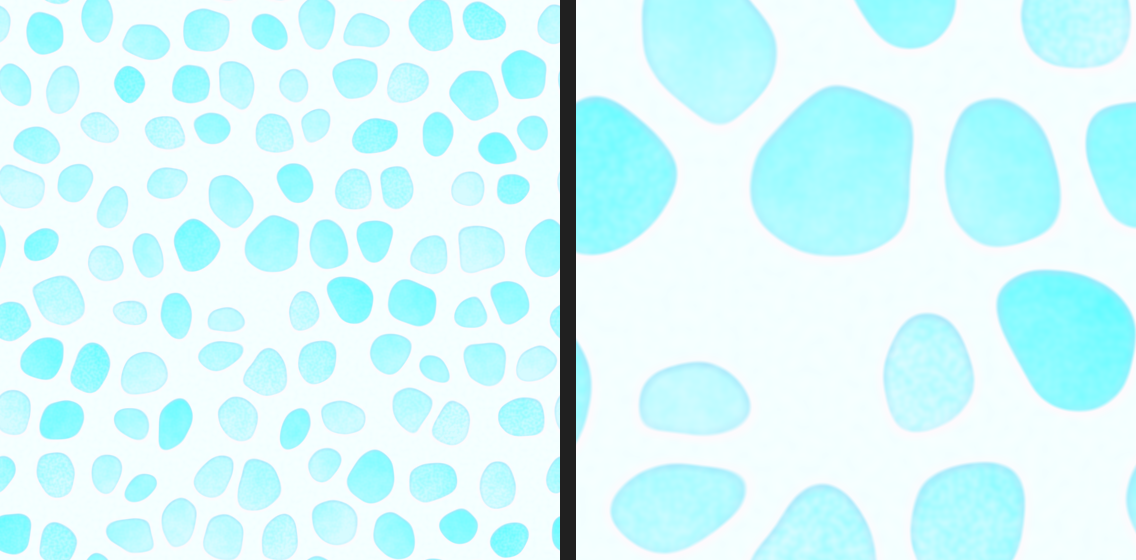
Left: the whole. Right: its middle third, enlarged.
A WebGL 2 fragment shader for this pattern:

```glsl
#version 300 es
precision highp float;
precision highp int;

uniform vec2 u_resolution;
out vec4 fragColor;

const float GRID = 10.0;      // stones per side, even so that staggered rows wrap
const float GAP = 0.085;      // half of the smallest gap, in cells
const float ROUNDING = 18.0;  // higher gives sharper corners
const float TAU = 6.2831853;

const vec3 GROUND = vec3(0.957, 1.0, 1.0);
const vec3 HALO = vec3(1.0, 0.978, 0.99);
const vec3 PALE = vec3(0.84, 0.985, 1.0);
const vec3 DEEP = vec3(0.38, 0.985, 1.0);
const vec3 RIM = vec3(0.66, 0.89, 0.98);

// Three random values per lattice point, wrapped at the period
vec3 hash3(vec2 cell, float period, uint seed) {
    uvec3 v = uvec3(uvec2(mod(cell, period)), seed);
    v = v * 1664525u + 1013904223u;
    for (int i = 0; i < 2; i++) {
        v.x += v.y * v.z;
        v.y += v.z * v.x;
        v.z += v.x * v.y;
        v ^= v >> 16u;
    }
    return vec3(v >> 16u) / 65535.0;
}

float gradientDot(vec2 cell, vec2 offset, float period, uint seed) {
    float angle = TAU * hash3(cell, period, seed).x;
    return dot(vec2(cos(angle), sin(angle)), offset);
}

// Tiling gradient noise, roughly -1 to 1
float gradientNoise(vec2 uv, float period, uint seed) {
    vec2 p = uv * period, cell = floor(p), f = p - cell;
    vec2 w = f * f * f * (f * (f * 6.0 - 15.0) + 10.0);
    vec2 e = vec2(1.0, 0.0);
    float low = mix(gradientDot(cell, f, period, seed),
                    gradientDot(cell + e.xy, f - e.xy, period, seed), w.x);
    float high = mix(gradientDot(cell + e.yx, f - e.yx, period, seed),
                     gradientDot(cell + e.xx, f - e.xx, period, seed), w.x);
    return 1.4 * mix(low, high, w.y);
}

// Jittered stone centre in staggered rows
vec2 stoneCentre(vec2 cell) {
    vec2 jitter = hash3(cell, GRID, 1u).xy - 0.5;
    return cell + vec2(0.25 + 0.5 * mod(cell.y, 2.0), 0.5) + 0.56 * jitter;
}

vec2 nearestCell(vec2 p) {
    vec2 home = floor(p), best = home;
    float bestDistance = 1e3;
    for (int y = -2; y <= 2; y++)
    for (int x = -2; x <= 2; x++) {
        vec2 cell = home + vec2(x, y);
        float d = distance(p, stoneCentre(cell));
        if (d < bestDistance) { bestDistance = d; best = cell; }
    }
    return best;
}

float ellipseDistance(vec2 p, vec2 radii) {
    float k = length(p / radii);
    return k * (k - 1.0) / max(length(p / (radii * radii)), 1e-4);
}

// Random ellipse, smoothly cut by the borders towards its neighbours
float stoneDistance(vec2 p, vec2 cell) {
    vec2 centre = stoneCentre(cell), q = p - centre;
    vec3 random = hash3(cell, GRID, 2u);
    float angle = TAU * random.x, major = mix(0.36, 0.63, random.y);
    vec2 axis = vec2(cos(angle), sin(angle));
    vec2 turned = vec2(dot(q, axis), dot(q, vec2(-axis.y, axis.x)));
    vec2 radii = major * vec2(1.0, mix(0.62, 0.95, random.z));
    float sum = exp2(ROUNDING * ellipseDistance(turned, radii));
    for (int y = -2; y <= 2; y++)
    for (int x = -2; x <= 2; x++) {
        if (x == 0 && y == 0) continue;
        vec2 other = stoneCentre(cell + vec2(x, y));
        float border = dot(0.5 * (centre + other) - p, normalize(other - centre));
        sum += exp2(ROUNDING * (GAP - border));
    }
    return log2(sum) / ROUNDING;
}

vec3 stoneColour(vec2 uv, vec2 q, vec2 cell, float d) {
    vec3 random = hash3(cell, GRID, 3u);
    float tone = mix(0.08, 0.72, pow(random.x, 1.2));
    float slope = dot(q, vec2(random.y - 0.5, 0.45));
    float mottle = gradientNoise(uv, 38.0, 4u) + 0.6 * gradientNoise(uv, 84.0, 5u);
    float grain = gradientNoise(uv, 190.0, 6u) * mix(0.05, 0.22, random.z * random.z);
    vec3 colour = mix(PALE, DEEP, clamp(tone + 0.7 * slope + 0.1 * mottle + grain, 0.0, 1.0));
    float facingUp = 0.5 + 0.5 * q.y / max(length(q), 1e-4);
    float rim = smoothstep(-0.055, 0.0, d) * mix(0.25, 0.8, facingUp);
    return mix(colour, RIM, rim * (0.85 + 0.3 * gradientNoise(uv, 150.0, 7u)));
}

void main() {
    vec2 uv = gl_FragCoord.xy / u_resolution;
    vec2 warp = vec2(gradientNoise(uv, 24.0, 8u), gradientNoise(uv, 24.0, 9u));
    vec2 p = uv * GRID + 0.035 * warp;
    vec2 cell = nearestCell(p);
    vec2 q = p - stoneCentre(cell);
    float d = stoneDistance(p, cell);

    // Pale ground with a faint warm glow around each stone
    vec3 colour = GROUND + vec3(0.012, 0.004, 0.0) * gradientNoise(uv, 120.0, 10u);
    float facingDown = 0.5 - 0.5 * q.y / max(length(q), 1e-4);
    colour = mix(colour, HALO, (1.0 - smoothstep(0.0, 0.075, d)) * mix(0.5, 1.0, facingDown));

    // Stones with smoothed edges
    float soft = max(0.014, GRID / min(u_resolution.x, u_resolution.y));
    float cover = 1.0 - smoothstep(-soft, soft, d);
    colour = mix(colour, stoneColour(uv, q, cell, d), cover);
    fragColor = vec4(clamp(colour, 0.0, 1.0), 1.0);
}
```
